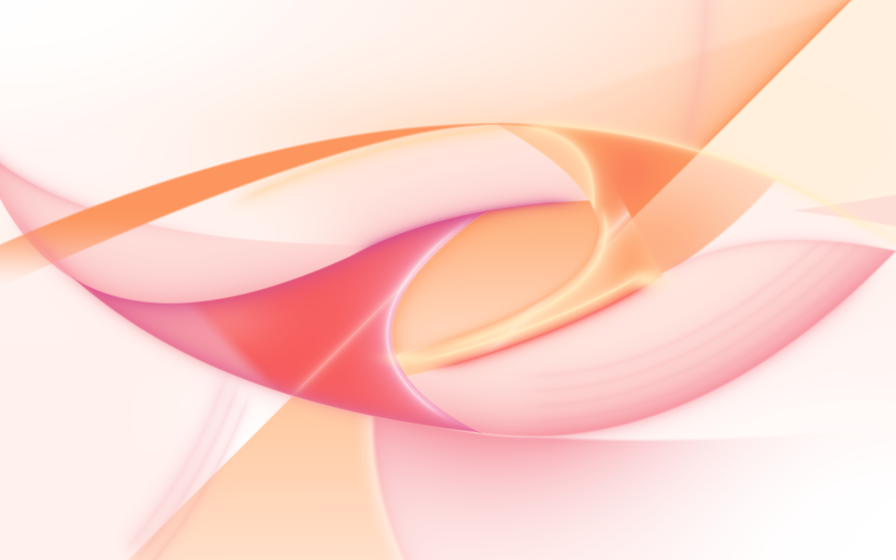
Give the GLSL for this background, as a Shadertoy shader.

```glsl
vec2 p;
vec3 col;

// Parabola from a to c, pulled to b: x = signed distance (negative inside), y = position along it
vec2 arc(float ax, float ay, float bx, float by, float cx, float cy) {
    vec2 a = vec2(ax, ay), e = vec2(bx, by) - a, g = vec2(cx, cy) - a, q = p - a;
    float area = e.x * g.y - e.y * g.x;
    float v = (q.x * g.y - q.y * g.x) / area;
    float w = (e.x * q.y - e.y * q.x) / area;
    float u = 1. - v - w;
    vec2 dv = vec2(g.y, -g.x) / area, dw = vec2(-e.y, e.x) / area;
    vec2 grad = 2. * v * dv - 4. * (u * dw - w * (dv + dw));
    return vec2((v * v - 4. * u * w) / max(length(grad), 1e-4), w + .5 * v);
}

float fill(float d, float soft) { return 1. - smoothstep(-soft, soft, d); }

float glow(float d, float width) { return exp(-abs(d) / width); }

// Glowing line that fades at both ends
float stroke(vec2 curve, float shift, float width) {
    float ends = smoothstep(0., .15, curve.y) * (1. - smoothstep(.85, 1., curve.y));
    return glow(curve.x + shift, width) * ends;
}

float spot(float x, float y, float rx, float ry) {
    vec2 q = (p - vec2(x, y)) / vec2(rx, ry);
    return exp(-dot(q, q));
}

void tint(vec3 ink, float amount) { col = mix(col, ink, clamp(amount, 0., 1.)); }

void mainImage(out vec4 fragColor, in vec2 fragCoord) {
    p = fragCoord / iResolution.xy * vec2(7.68, 4.8);
    vec3 white = vec3(1), cream = vec3(1, .93, .76), peach = vec3(1, .77, .59);
    vec3 orange = vec3(.99, .59, .37), red = vec3(.97, .34, .34), rose = vec3(.96, .54, .6);
    vec3 magenta = vec3(.84, .31, .56), lilac = vec3(.97, .68, .84), blush = vec3(1, .905, .875);

    // Bounding curves
    vec2 hull = arc(0., 3.15, 1.2, 1.33, 4.4, 1.07);
    vec2 veil = arc(0., 3.4, .95, 2.69, 3.3, 2.7);
    vec2 dip = arc(0., 3.1, .8, 1.6, 3., 2.6);
    vec2 crest = arc(3., 2.6, 3.8, 3.03, 5.05, 3.08);
    vec2 eyeLeft = arc(4.15, 2.97, 2.645, 1.9, 4., 1.15);
    vec2 eyeRight = arc(5.05, 3.08, 5.485, 2.325, 3.38, 1.75);
    vec2 ovalTop = arc(1.9, 3., 3.15, 3.64, 4.6, 3.72);
    vec2 ovalSide = arc(4.4, 3.73, 5.34, 3.665, 5., 2.62);
    vec2 wingTop = arc(4.3, 3.74, 6.21, 3.73, 7.68, 2.68);
    vec2 leafTop = arc(5.6, 2.4, 6.36, 2.915, 7.68, 2.65);
    vec2 leafBase = arc(4.3, 1.07, 6.01, .94, 7.68, 2.65);
    vec2 band = arc(3.6, 1.6, 4.85, 1.915, 5.7, 2.45);
    vec2 ribbon = arc(2.1, 1.6, 1.75, .6, 1.1, -.1);
    float ridge = p.x < 3. ? -dip.x : crest.x;
    float upperRay = (p.x - p.y - 2.5) * .707, lowerRay = (p.x - p.y - 1.1) * .707;

    // Pale backdrop
    col = vec3(1, .95, .935);
    tint(white, 1.1 * spot(.3, 4.9, 2.8, 1.3) + 1.1 * spot(7.4, .1, 2.2, 1.4));
    tint(peach, .35 * spot(4., 3.55, 1.8, .5));

    // Upper fan of light
    float fan = fill(upperRay, .012) * smoothstep(3.3, 3.9, p.y + .1 * p.x - .2);
    float fold = p.y - 3.9 - .34 * (p.x - 4.7);
    tint(peach, fan * (.25 * exp(upperRay * .6) + .6 * exp(upperRay * 1.3)));
    tint(orange, fan * (.2 * fill(fold, .05) * exp(upperRay) + .7 * glow(upperRay, .06)));
    tint(rose, .2 * fan * glow(p.x - 6.05 + .12 * (p.y - 4.8) * (p.y - 4.8), .1));
    tint(cream, .35 * fill(-wingTop.x, .03) * fill(-upperRay, .012));

    // Lower fan, rose shadow and ribbon
    float below = fill(-hull.x, .02);
    float fanEdge = p.x - 3.17 - .2 * (1.15 - p.y) * (1.15 - p.y);
    float shade = smoothstep(0., .06, fanEdge) * fill(-leafBase.x, .03) * below;
    tint(peach, below * fill(-lowerRay, .012) * fill(fanEdge, .15) * (.42 + .35 * p.y));
    tint(rose, shade * (.85 * glow(max(leafBase.x, 0.), .6) * spot(3.9, 1.1, 2.2, 1.9) + .2 * glow(fanEdge, .15)));
    tint(white, .9 * below * fill(lowerRay, .012) * spot(2.05, 1.1, .4, .5));
    for (float i = 0.; i < 3.; i++)
        tint(rose, below * .22 * stroke(ribbon, .12 * i - .1, .035 + .02 * i));

    // Left veil and upper oval
    float wing = fill(max(-veil.x, -ridge), .012);
    tint(mix(blush, rose, .12), .85 * wing);
    tint(rose, .5 * wing * glow(dip.x, .18) + .45 * glow(veil.x, .05) * fill(p.x - 1.2, 1.2));
    float oval = fill(max(max(ovalTop.x, ovalSide.x), -ridge), .02) * smoothstep(2., 3.4, p.x);
    tint(blush, oval);
    tint(rose, .35 * oval * glow(ridge, .2));
    tint(mix(cream, peach, .5), .8 * stroke(ovalTop, 0., .06));

    // Right wing and pale leaf
    float rightWing = fill(max(max(wingTop.x, -leafTop.x), max(-upperRay, band.x)), .015);
    tint(mix(blush, peach, .4), rightWing);
    tint(orange, .6 * rightWing * spot(5.6, 2.7, .8, .6));
    float leaf = fill(max(max(leafBase.x, eyeLeft.x), p.x < 5.65 ? -band.x : leafTop.x), .015);
    tint(blush, leaf);
    tint(rose, .75 * leaf * glow(leafBase.x, .25));
    for (float i = 1.; i < 5.; i++)
        tint(rose, .16 * leaf * stroke(leafBase, .13 * i, .04));
    tint(rose, .5 * stroke(leafBase, 0., .06) + .25 * stroke(leafTop, 0., .04));

    // Glossy band and orange triangle
    float gloss = fill(max(max(-eyeRight.x, band.x), dot(p - vec2(5.7, 2.4), vec2(.88, .47))), .015);
    gloss *= fill(wingTop.x, .015) * smoothstep(3.3, 3.5, p.x);
    tint(peach, .9 * gloss);
    tint(orange, .6 * gloss * spot(5.4, 2.55, .2, .4));
    float triangle = fill(max(max(-ovalSide.x, wingTop.x), upperRay), .015);
    tint(orange, triangle * smoothstep(2.3, 3., p.y));
    tint(red, .3 * triangle * spot(5.4, 3.3, .3, .3));
    tint(cream, .8 * stroke(ovalSide, 0., .06));
    tint(white, .6 * gloss * glow(upperRay + .06, .07));

    // Red body with lilac rim and streaks
    float body = fill(max(max(hull.x, ridge), -eyeLeft.x), .012);
    float core = smoothstep(-.08, .08, dot(p - vec2(1.75, 2.1), vec2(.74, .67)));
    tint(mix(rose, red, core), body * mix(.85, .97, core));
    tint(lilac, .9 * body * glow(eyeLeft.x, .17));
    tint(blush, body * core * (.5 * glow(lowerRay, .035) + .25 * spot(1.85, 2.05, .5, .25)));
    tint(magenta, .7 * body * (glow(hull.x, .06) + glow(ridge, .09)));
    tint(rose, .5 * stroke(hull, 0., .05));

    // Central eye
    float eye = fill(max(max(eyeLeft.x, crest.x), eyeRight.x), .012);
    tint(mix(mix(blush, peach, .5), mix(peach, orange, .35), smoothstep(1.8, 3.1, p.y)), eye);
    tint(orange, .7 * eye * (glow(eyeLeft.x, .07) + glow(crest.x, .07)));
    tint(magenta, .7 * stroke(crest, 0., .035));
    tint(white, .65 * stroke(eyeLeft, -.04, .025));

    // Bright rims
    tint(orange, .6 * stroke(eyeRight, 0., .03));
    tint(cream, .9 * stroke(eyeRight, -.07, .04));
    tint(red, .8 * stroke(band, 0., .04));
    tint(cream, .9 * stroke(band, .1, .03) + .8 * stroke(wingTop, 0., .035));
    tint(cream, .8 * spot(5.55, 2.4, .16, .08) + .7 * spot(3.5, 1.73, .2, .06));

    fragColor = vec4(col, 1);
}
```
